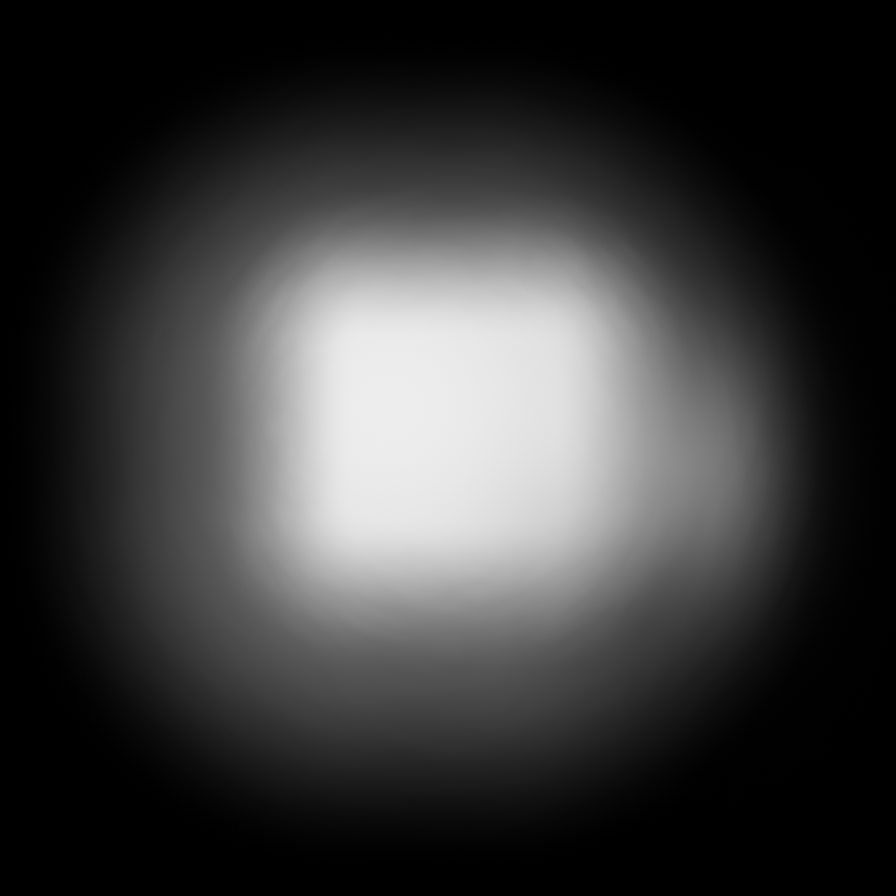
Give the GLSL for this background, as a Shadertoy shader.

```glsl
// Soft grey-white glow with a squarish core and a right lobe, fading into black.

#define HALO_LEVEL 0.38
#define HALO_BLUR 0.143
#define CORE_LEVEL 0.55
#define CORE_BLUR 0.088
#define LOBE_LEVEL 0.30
#define SHADE_LEVEL 0.08
#define STREAK_WARP 0.007
#define STREAK_CELLS vec2(40.0, 75.0)

const float TAU = 6.2831853;
const vec2 HALO_CENTER = vec2(0.469, 0.495);
const vec2 CORE_CENTER = vec2(0.505, 0.521);
const vec2 HOT_CENTER = vec2(0.436, 0.544);

float hash(vec2 p) {
    return fract(sin(dot(p, vec2(127.1, 311.7))) * 43758.5453);
}

// Value noise that wraps in x after the given number of cells
float wrapNoise(vec2 p, float period) {
    vec2 cell = floor(p);
    vec2 f = fract(p);
    f = f * f * (3.0 - 2.0 * f);
    float x0 = mod(cell.x, period);
    float x1 = mod(cell.x + 1.0, period);
    float low = mix(hash(vec2(x0, cell.y)), hash(vec2(x1, cell.y)), f.x);
    float high = mix(hash(vec2(x0, cell.y + 1.0)), hash(vec2(x1, cell.y + 1.0)), f.x);
    return mix(low, high, f.y);
}

// Rounded box whose edge fades across twice the blur width
float softBox(vec2 p, vec2 halfSize, float radius, float blur) {
    vec2 q = abs(p) - halfSize + radius;
    float d = length(max(q, 0.0)) + min(max(q.x, q.y), 0.0) - radius;
    return 1.0 - smoothstep(-blur, blur, d);
}

float gaussian(vec2 p, vec2 sigma) {
    p /= sigma;
    return exp(-0.5 * dot(p, p));
}

// Faint strokes that run around the core
float streaks(vec2 p) {
    float turn = atan(p.y, p.x) / TAU + 0.5;
    float radius = length(p);
    float sum = 0.0;
    float weight = 0.6;
    vec2 cells = STREAK_CELLS;
    for (int i = 0; i < 2; i++) {
        sum += weight * (wrapNoise(vec2(turn, radius) * cells, cells.x) - 0.5);
        cells *= 2.0;
        weight *= 0.5;
    }
    return sum * smoothstep(0.03, 0.25, radius);
}

float glow(vec2 p) {
    float halo = softBox(p - HALO_CENTER, vec2(0.3255), 0.26, HALO_BLUR);
    float core = softBox(p - CORE_CENTER, vec2(0.198, 0.186), 0.10, CORE_BLUR);
    core *= mix(0.75, 1.0, gaussian(p - HOT_CENTER, vec2(0.195)));
    float lobe = gaussian(p - vec2(0.80, 0.479), vec2(0.065, 0.104));
    float shade = gaussian(p - vec2(0.658, 0.375), vec2(0.072, 0.065));
    return HALO_LEVEL * halo + CORE_LEVEL * core
         + LOBE_LEVEL * lobe - SHADE_LEVEL * shade;
}

void mainImage(out vec4 fragColor, in vec2 fragCoord) {
    vec2 uv = fragCoord / iResolution.xy;

    // Shift the glow outward and inward along the strokes
    vec2 fromCore = uv - CORE_CENTER;
    vec2 outward = fromCore / max(length(fromCore), 0.001);
    float light = glow(uv + outward * STREAK_WARP * streaks(fromCore));

    // Fine grain hides banding
    light += (hash(fragCoord) - 0.5) / 255.0;
    fragColor = vec4(vec3(clamp(light, 0.0, 1.0)), 1.0);
}
```
